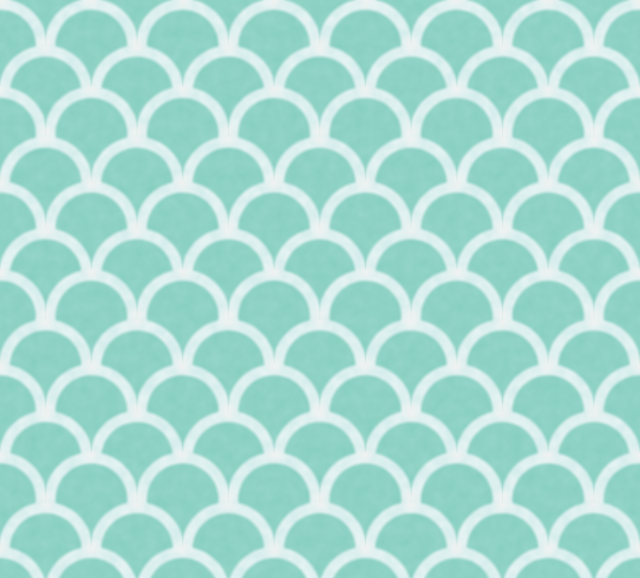
A Shadertoy shader for this pattern:

```glsl
// Soft mint scallop scales with pale outlines, staggered in overlapping rows.

const float SCALES_ACROSS = 7.005;    // scale widths over the canvas width
const float ROW_STEP      = 0.5;      // row spacing, in scale widths
const float FIRST_CENTER  = 0.5;      // arch centre of row zero, below the top edge
const vec4  ROW_SHIFT     = vec4(0.0, 0.012, -0.035, 0.01); // uneven rows, cycle of four
const float OUTER_RADIUS  = 0.515;
const float LINE_WIDTH    = 0.123;
const float SOFTNESS      = 0.028;    // half width of the blurred edges
const float MOTTLE_SCALE  = 7.0;
const float FILL_MOTTLE   = 0.035;
const float LINE_MOTTLE   = 0.9;
const vec3  FILL_COLOR    = vec3(0.555, 0.822, 0.772);
const vec3  LINE_DARK     = vec3(0.835, 0.930, 0.928);
const vec3  LINE_LIGHT    = vec3(0.895, 0.952, 0.950);
const vec3  GLINT_COLOR   = vec3(0.950, 0.950, 0.948);

vec2 hashGradient(vec2 cell) {
    vec3 h = fract(cell.xyx * vec3(0.1031, 0.1030, 0.0973));
    h += dot(h, h.yzx + 33.33);
    float angle = 6.2832 * fract((h.x + h.y) * h.z);
    return vec2(cos(angle), sin(angle));
}

float gradientNoise(vec2 p) {
    vec2 i = floor(p), f = fract(p);
    vec2 w = f * f * f * (f * (f * 6.0 - 15.0) + 10.0);
    vec2 e = vec2(0.0, 1.0);
    float a = dot(hashGradient(i), f);
    float b = dot(hashGradient(i + e.yx), f - e.yx);
    float c = dot(hashGradient(i + e.xy), f - e.xy);
    float d = dot(hashGradient(i + e.yy), f - e.yy);
    return mix(mix(a, b, w.x), mix(c, d, w.x), w.y);
}

// Position relative to the nearest arch centre in a row; y points down.
vec2 scaleCoords(vec2 p, int row) {
    int phase = row & 3;
    float x = p.x - 0.5 * float(row & 1);
    float centerY = FIRST_CENTER + ROW_STEP * float(row) + ROW_SHIFT[phase];
    return vec2(fract(x + 0.5) - 0.5, p.y - centerY);
}

// Round above the centre, straight-sided below it.
float archDistance(vec2 q) {
    return length(vec2(q.x, min(q.y, 0.0)));
}

// Bright spots where two arms meet on the crown of the next row.
float jointGlint(vec2 q) {
    vec2 arm = vec2(abs(q.x) - 0.5, q.y + 0.02);
    vec2 crown = vec2(q.x, q.y + OUTER_RADIUS - 0.02);
    return exp(-160.0 * min(dot(arm, arm), dot(crown, crown)));
}

void mainImage(out vec4 fragColor, in vec2 fragCoord) {
    float unit = SCALES_ACROSS / iResolution.x;
    vec2 p = vec2(fragCoord.x, iResolution.y - fragCoord.y) * unit;
    float soft = max(SOFTNESS, unit);

    // Faint blotches in the fill and along the line
    float mottle = gradientNoise(p * MOTTLE_SCALE)
                 + 0.5 * gradientNoise(p * MOTTLE_SCALE * 2.1 + 17.0);
    vec3 fill = FILL_COLOR + FILL_MOTTLE * mottle * vec3(1.0, 0.5, 0.6);
    vec3 outline = mix(LINE_DARK, LINE_LIGHT, clamp(0.5 + LINE_MOTTLE * mottle, 0.0, 1.0));

    // Lower rows overlap the ones above
    vec3 color = fill;
    int nearestRow = int(floor(p.y / ROW_STEP));
    for (int i = -3; i <= 1; i++) {
        vec2 q = scaleCoords(p, nearestRow + i);
        float d = archDistance(q);
        float inner = OUTER_RADIUS - LINE_WIDTH;
        float cover = 1.0 - smoothstep(OUTER_RADIUS - soft, OUTER_RADIUS + soft, d);
        float line = smoothstep(inner - soft, inner + soft, d);
        vec3 lineColor = mix(outline, GLINT_COLOR, 0.8 * jointGlint(q));
        color = mix(color, mix(fill, lineColor, line), cover);
    }

    fragColor = vec4(color, 1.0);
}
```
